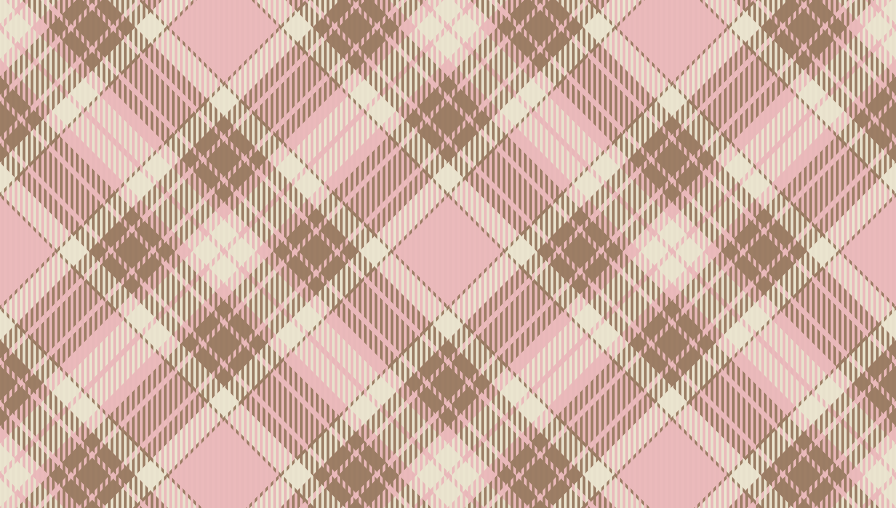
Write a WebGL 2 fragment shader that draws this pattern.

```glsl
#version 300 es
precision highp float;
// Diagonal tartan in pink, cream and brown: one mirrored stripe sequence
// runs along both diagonals, and a fine vertical twill hatch decides
// which of the two thread sets lies on top.

uniform vec2 u_resolution;
out vec4 outColor;

const vec3 PINK = vec3(0.915, 0.725, 0.73);
const vec3 CREAM = vec3(0.915, 0.89, 0.805);
const vec3 BROWN = vec3(0.61, 0.49, 0.395);

// Smooth-edged coverage of the stripe from lo to hi
float band(float s, float lo, float hi, float soft) {
  return smoothstep(lo - soft, lo + soft, s) - smoothstep(hi - soft, hi + soft, s);
}

// Thread colour at t, where one full repeat has length 1
vec3 threadColor(float t, float soft) {
  float s = 2.0 * abs(fract(t + 0.5) - 0.5); // mirrored: 0 centre, 1 far edge

  float cream = band(s, 0.255, 0.396, soft) + band(s, 0.859, 0.984, soft);
  float brown = band(s, 0.396, 0.479, soft)  // narrow, wide, narrow
              + band(s, 0.510, 0.667, soft)
              + band(s, 0.698, 0.781, soft);
  float pinstripe = band(s, 0.243, 0.261, soft);

  vec3 color = mix(PINK, CREAM, cream);
  color = mix(color, BROWN, brown);
  return mix(color, BROWN, pinstripe);
}

void main() {
  // Centre of a pink diamond, in units of the canvas width
  vec2 p = gl_FragCoord.xy / u_resolution.x - vec2(0.5, 0.2865);

  // Two repeats across the width, on each diagonal
  float soft = 3.0 / u_resolution.x;
  vec3 warp = threadColor(2.0 * (p.x + p.y), soft);
  vec3 weft = threadColor(2.0 * (p.x - p.y), soft);

  // Twill hatch: 168 lines across, fading when too fine to resolve
  float cyclesPerPixel = 168.0 / u_resolution.x;
  float wave = cos(6.28319 * 168.0 * p.x) / (3.14159 * cyclesPerPixel);
  float twill = 0.5 + 0.5 * clamp(wave, -1.0, 1.0);

  vec3 color = mix(warp, weft, twill);
  color *= 0.993 + 0.014 * twill; // faint relief of the weave
  outColor = vec4(color, 1.0);
}
```
